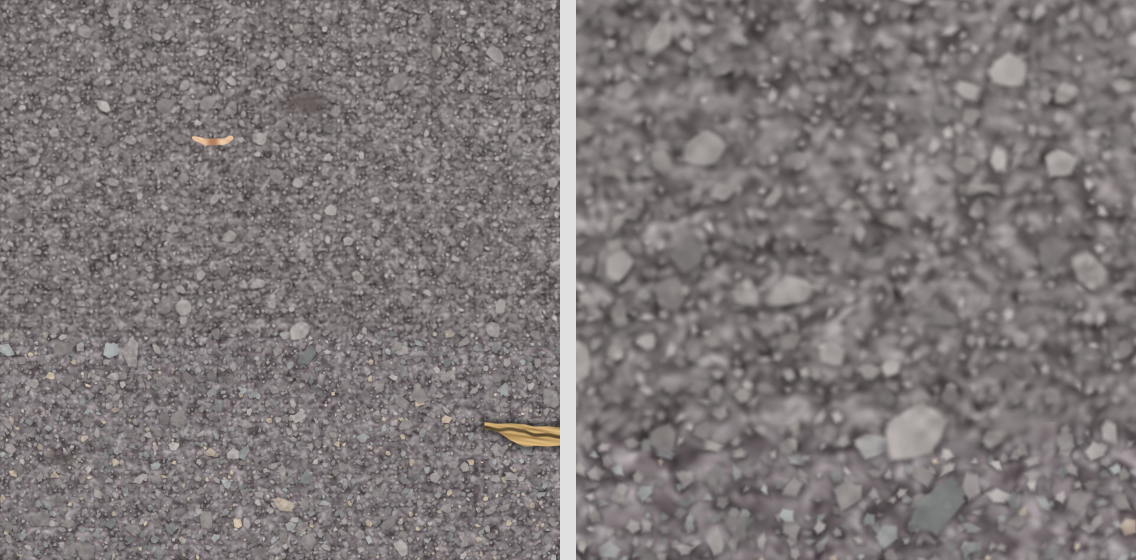
Left, the full canvas; right, a detail of the centre.
A WebGL 1 fragment shader for this texture:

```glsl
precision highp float;
uniform vec2 u_resolution;

float hash(vec2 p) {
  return fract(sin(dot(p, vec2(127.1, 311.7))) * 43758.5453);
}

float noise(vec2 p) {
  vec2 i = floor(p), f = fract(p);
  f = f * f * (3.0 - 2.0 * f);
  return mix(mix(hash(i), hash(i + vec2(1.0, 0.0)), f.x),
             mix(hash(i + vec2(0.0, 1.0)), hash(i + 1.0), f.x), f.y);
}

mat2 turn(float a) {
  return mat2(cos(a), sin(a), -sin(a), cos(a));
}

// 0 on the upper tar, 1 on the loose gravel below the seam
float gravelAt(vec2 p) {
  float seam = 0.4 + 0.025 * (noise(p * 14.0) - 0.5);
  return smoothstep(-0.012, 0.012, seam - p.y);
}

// Warm grey, with cream and slate pieces among the gravel
vec3 stoneColor(vec2 id, float gravel) {
  float light = mix(0.51, 0.77, pow(hash(id + 5.1), 1.3));
  vec3 grey = light * vec3(1.0, 0.965, 0.95);
  float kind = hash(id + 8.9);
  vec3 cream = vec3(0.88, 0.81, 0.71) * (0.7 + 0.42 * light);
  vec3 slate = light * vec3(0.94, 0.965, 0.965);
  grey = mix(grey, cream, gravel * step(0.91, kind));
  return mix(grey, slate, gravel * step(kind, 0.25));
}

// One stone per occupied cell: rounded in the tar, faceted in the gravel
vec3 addStones(vec3 ground, vec2 p, float cells, float tarDensity, float gravelDensity) {
  vec2 home = floor(p * cells);
  for (int j = -1; j <= 1; j++) {
    for (int i = -1; i <= 1; i++) {
      vec2 cell = home + vec2(float(i), float(j));
      vec2 id = cell + cells * 7.3;
      vec2 center = cell + 0.2 + 0.6 * vec2(hash(id + 1.3), hash(id + 2.7));
      float gravel = gravelAt(center / cells);
      if (hash(id) > mix(tarDensity, gravelDensity, gravel)) continue;
      vec2 q = p * cells - center;
      float below = smoothstep(-0.2, 0.3, -q.y);
      float size = mix(0.15, 0.33, pow(hash(id + 3.1), 1.5));
      q = turn(6.283 * hash(id + 4.7)) * q;
      q.x *= mix(0.6, 1.0, hash(id + 6.3));
      float facets = -1.0;
      for (int k = 0; k < 5; k++) {
        float h = hash(id + 11.0 + 1.7 * float(k));
        float a = (float(k) + 0.6 * h) * 1.2566;
        facets = max(facets, dot(q, vec2(cos(a), sin(a))) * (0.85 + 0.4 * h));
      }
      float d = mix(length(q), facets, mix(0.55, 0.95, gravel)) - size;
      float soft = cells * mix(0.0021, 0.0014, gravel);
      float cover = 1.0 - smoothstep(-soft, soft, d);
      float rim = 1.0 - smoothstep(0.0, 3.0 * soft, d);
      ground *= 1.0 - 0.17 * rim * (0.3 + 0.7 * below);
      vec3 stone = stoneColor(id, gravel) * (0.9 + 0.2 * noise(p * 130.0));
      ground = mix(ground, stone, cover * mix(0.55, 0.95, hash(id + 9.7)));
    }
  }
  return ground;
}

float stain(vec2 p, vec2 center, vec2 radius) {
  float ragged = 0.7 * (noise(p * 60.0) - 0.5);
  return 1.0 - smoothstep(0.3, 1.1, length((p - center) / radius) + ragged);
}

vec3 addTwig(vec3 ground, vec2 p) {
  vec2 q = p - vec2(0.38, 0.746);
  q.y -= 6.0 * q.x * q.x + 0.003 * (noise(p * 90.0) - 0.5);
  float thick = 0.0065 * sqrt(max(0.0, 1.0 - pow(abs(q.x) / 0.037, 4.0)));
  float cover = 1.0 - smoothstep(-0.0015, 0.0015, abs(q.y) - thick);
  cover *= step(abs(q.x), 0.037);
  vec3 bark = mix(vec3(0.7, 0.5, 0.38), vec3(0.96, 0.82, 0.68),
                  smoothstep(0.002, 0.016, abs(q.x)) * (0.6 + 0.4 * noise(p * 150.0)));
  return mix(ground, bark, cover);
}

vec3 addLeaf(vec3 ground, vec2 p) {
  float x = p.x - 0.865;
  float wave = 0.006 * (noise(vec2(p.x * 45.0, 3.0)) - 0.5);
  float top = 0.243 - 0.03 * x + wave;
  float bottom = 0.236 - 0.034 * smoothstep(0.0, 0.085, x) - wave;
  float inside = min(min(top - p.y, p.y - bottom), x);
  ground *= 1.0 - 0.4 * smoothstep(-0.014, 0.0, inside);
  float vein = noise(vec2(p.x * 22.0, (p.y + 0.15 * x) * 260.0));
  vec3 blade = mix(vec3(0.62, 0.49, 0.31), vec3(0.9, 0.76, 0.52), vein);
  float fold = abs(p.y - 0.231 + 0.05 * x - 2.0 * wave);
  blade *= 1.0 - 0.5 * (1.0 - smoothstep(0.001, 0.005, fold));
  return mix(ground, blade, smoothstep(-0.0015, 0.0015, inside));
}

void main() {
  vec2 p = gl_FragCoord.xy / u_resolution;

  // Mottled tar
  vec2 warped = p + 0.008 * vec2(noise(p * 45.0), noise(p * 45.0 + 31.0));
  float mottle = 0.24 * (noise(warped * 95.0) - 0.5)
               + 0.26 * (noise(turn(0.6) * warped * 170.0) - 0.5)
               + 0.03 * (noise(p * 9.0) - 0.5);
  vec3 tar = mix(vec3(0.522, 0.491, 0.495), vec3(0.505, 0.471, 0.483), gravelAt(p));
  vec3 color = tar + mottle;

  // Stones, fine to coarse
  color = addStones(color, p, 118.0, 0.55, 0.55);
  color = addStones(color, p, 66.0, 0.4, 0.58);
  color = addStones(color, p, 38.0, 0.2, 0.4);
  color = addStones(color, p, 23.0, 0.12, 0.16);

  // Dark stains and debris
  float dark = stain(p, vec2(0.55, 0.815), vec2(0.05, 0.025))
             + stain(p, vec2(0.11, 0.183), vec2(0.04, 0.018))
             + 0.6 * stain(p, vec2(0.775, 0.88), vec2(0.012, 0.12));
  color = mix(color, vec3(0.34, 0.3, 0.29), 0.6 * min(dark, 1.0));
  color = addTwig(color, p);
  color = addLeaf(color, p);
  gl_FragColor = vec4(color, 1.0);
}
```
